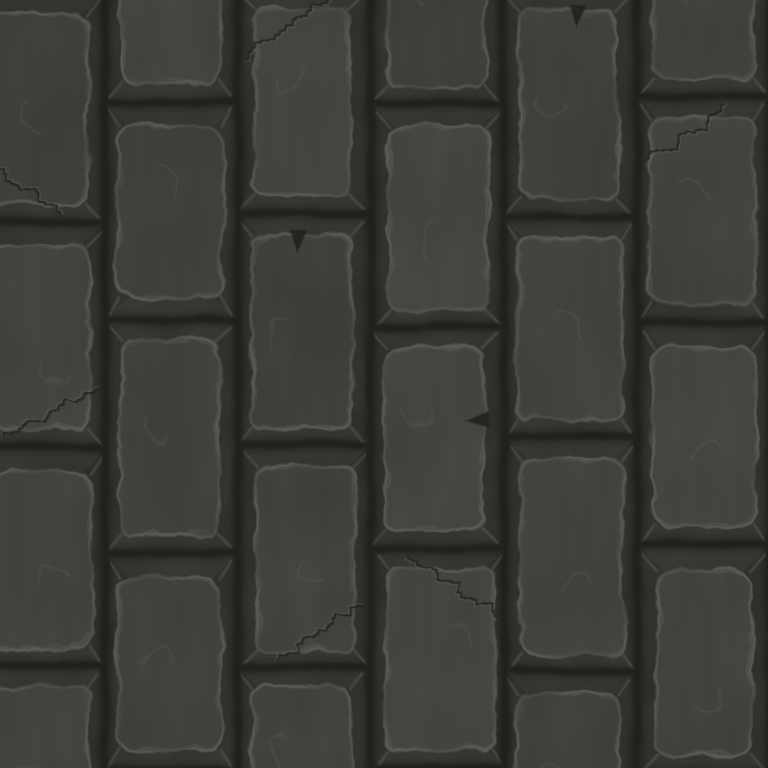
A WebGL 2 fragment shader for this texture:

```glsl
#version 300 es
precision highp float;
// Dark hand-painted paving: six staggered columns of tall bevelled stones.
// Each stone is a noisy rounded box with pale chiselled rims, corner creases,
// faint arcs, and hashed cracks and chips.

uniform vec2 u_resolution;
out vec4 fragColor;

const vec2 PITCH = vec2(0.1732, 0.2917);   // column width, stone height
const float COLUMN_SHIFT = 0.0365;
const vec3 JOINT = vec3(0.125, 0.125, 0.115);
const vec3 BEVEL = vec3(0.205, 0.205, 0.187);
const vec3 FACE = vec3(0.258, 0.258, 0.238);
const vec3 RIM = vec3(0.385, 0.385, 0.36);

vec2 hash2(vec2 p) {
    vec3 a = fract(p.xyx * vec3(0.1031, 0.1030, 0.0973));
    a += dot(a, a.yzx + 33.33);
    return fract((a.xx + a.yz) * a.zy);
}

float cornerSlope(vec2 cell, vec2 f, vec2 corner) {
    float angle = 6.2832 * hash2(cell + corner + 57.0).x;
    return dot(vec2(cos(angle), sin(angle)), f - corner);
}

// Gradient noise, roughly -0.7 to 0.7
float noise(vec2 p) {
    vec2 i = floor(p), f = p - i;
    vec2 u = f * f * f * (f * (f * 6.0 - 15.0) + 10.0);
    float low = mix(cornerSlope(i, f, vec2(0, 0)), cornerSlope(i, f, vec2(1, 0)), u.x);
    float high = mix(cornerSlope(i, f, vec2(0, 1)), cornerSlope(i, f, vec2(1, 1)), u.x);
    return mix(low, high, u.y);
}

float roundBox(vec2 p, vec2 halfSize, float radius) {
    vec2 d = abs(p) - halfSize + radius;
    return length(max(d, 0.0)) + min(max(d.x, d.y), 0.0) - radius;
}

float segment(vec2 p, vec2 a, vec2 b) {
    vec2 pa = p - a, ba = b - a;
    return length(pa - ba * clamp(dot(pa, ba) / dot(ba, ba), 0.0, 1.0));
}

float stroke(float d, float width, float pixel) {
    return 1.0 - smoothstep(0.0, width + pixel, abs(d));
}

// Height of the joint under a given stone, slightly uneven
float jointHeight(float column, float row) {
    float stagger = mod(column, 2.0) < 0.5 ? 0.135 : -0.002;
    float jitter = hash2(vec2(column + 11.0, row + 23.0)).x - 0.5;
    return stagger + row * PITCH.y + jitter * 0.018;
}

// Dark fissure across one corner; m is measured from that corner
float crackLine(vec2 m, float seed) {
    float along = m.x - m.y;
    float bend = 0.018 * noise(vec2(along * 32.0, seed))
               + 0.006 * noise(vec2(along * 110.0, seed + 9.0));
    return m.x * 0.55 + m.y * 0.83 + 0.075 + bend;
}

// Wedge pointing inward from the edge at v.y = 0
float chipWedge(vec2 v, float pixel) {
    float width = 0.008 * (1.0 - v.y / 0.021);
    float d = abs(v.x + 0.12 * v.y) - width;
    return (1.0 - smoothstep(-pixel, pixel + 0.001, d)) * smoothstep(-0.008, -0.004, v.y);
}

void main() {
    vec2 uv = gl_FragCoord.xy / u_resolution;
    float pixel = 1.0 / min(u_resolution.x, u_resolution.y);
    vec2 p = uv + 0.004 * vec2(noise(uv * 13.0), noise(uv * 13.0 + 40.0));

    // Find the stone and its bounds
    float column = floor((p.x + COLUMN_SHIFT) / PITCH.x);
    float row = floor((p.y - jointHeight(column, 0.0)) / PITCH.y);
    if (p.y < jointHeight(column, row)) row -= 1.0;
    else if (p.y > jointHeight(column, row + 1.0)) row += 1.0;
    vec2 low = vec2(column * PITCH.x - COLUMN_SHIFT, jointHeight(column, row));
    vec2 high = vec2(low.x + PITCH.x, jointHeight(column, row + 1.0));
    vec2 halfCell = 0.5 * (high - low);
    vec2 q = p - 0.5 * (low + high);
    vec2 id = vec2(column, row) + 31.0;
    vec2 size = hash2(id), kind = hash2(id + 70.0), place = hash2(id + 140.0);
    vec2 toEdge = halfCell - abs(q);
    float edge = min(toEdge.x, toEdge.y);

    // Worn face outline, drawn twice with different wobble
    vec2 halfFace = halfCell - vec2(0.017, 0.024) - vec2(0.009, 0.005) * size;
    vec2 f = q - (place - 0.5) * vec2(0.008, 0.006) + vec2(0.0, 0.003);
    vec2 np = p + id * 3.7;
    float box = roundBox(f, halfFace, 0.012 + 0.016 * size.y);
    float face = box + 0.008 * noise(np * 24.0) + 0.003 * noise(np * 75.0);
    float second = face + 0.0015 + 0.007 * noise(np * 33.0 + 8.0);

    // Bevel, lit differently on flanks and ends
    float flank = step(toEdge.x, toEdge.y);
    vec3 color = BEVEL * (1.03 - 0.10 * flank + 0.12 * noise(np * 18.0));
    color *= mix(0.80, 1.0, smoothstep(0.003, 0.016, edge));

    // Brushed face
    float brush = 0.05 * noise(np * vec2(45.0, 7.0)) + 0.07 * noise(np * 9.0);
    vec3 stone = FACE * (1.0 + brush + 0.10 * (kind.y - 0.5));
    color = mix(color, stone, 1.0 - smoothstep(-0.003, 0.003, face));

    // Pale rims and corner creases
    float wear = smoothstep(-0.5, 0.3, noise(np * 16.0 + 5.0));
    float rim = stroke(face, 0.0027, pixel) * mix(0.35, 0.8, wear);
    rim = max(rim, stroke(second, 0.0022, pixel) * 0.45 * wear);
    float crease = segment(abs(f), halfFace - 0.002, halfCell - vec2(0.007, 0.008));
    rim = max(rim, stroke(crease, 0.0024, pixel) * 0.4);

    // Faint arc near the middle
    vec2 a = f - (place - 0.5) * vec2(0.05, 0.10);
    float turn = 6.2832 * size.x;
    float arcMask = smoothstep(0.0, 0.5, dot(normalize(a + 1e-5), vec2(cos(turn), sin(turn))));
    float arc = length(a * vec2(1.0, 0.8)) - 0.020 + 0.012 * noise(np * 40.0);
    rim = max(rim, stroke(arc, 0.002, pixel) * arcMask * 0.24);
    color = mix(color, RIM, rim);

    // Cracks on some stones, each with a lit lip
    vec2 corner = sign(place - 0.5);
    float crack = crackLine(q * corner - halfCell, id.x * 5.3 + id.y);
    float cracked = step(0.70, kind.x) * smoothstep(0.006, 0.014, edge);
    color = mix(color, RIM, cracked * stroke(crack + 0.0025, 0.0022, pixel) * 0.45);
    color = mix(color, JOINT, cracked * stroke(crack, 0.0024, pixel) * 0.8);

    // Small chips in the rims of others
    bool side = kind.y > 0.5;
    vec2 v = side ? f.yx : f;
    vec2 reach = side ? halfFace.yx : halfFace;
    vec2 notch = vec2(v.x - (size.x - 0.5) * reach.x, reach.y - v.y);
    color = mix(color, JOINT, chipWedge(notch, pixel) * step(kind.x, 0.28) * 0.9);

    // Soft dark joints between stones
    float groove = edge + 0.0025 * noise(p * 45.0);
    color = mix(color, JOINT, 1.0 - smoothstep(0.001, 0.0065 + pixel, groove));
    fragColor = vec4(color, 1.0);
}
```
